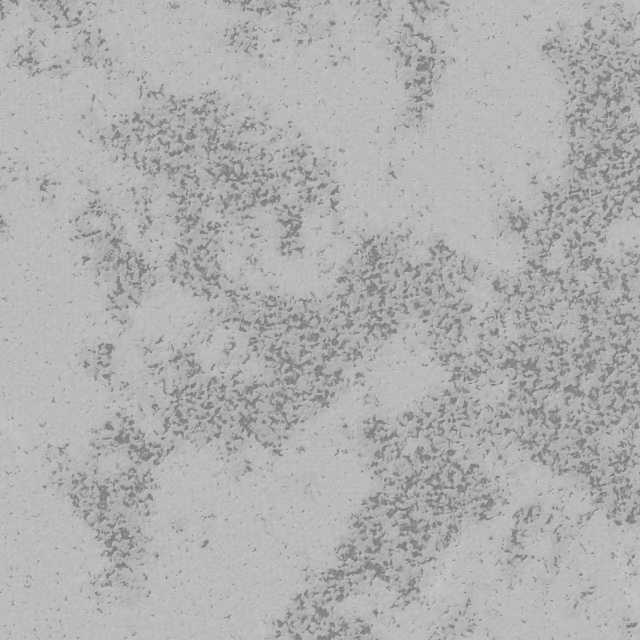
Write a WebGL 1 fragment shader that draws this texture.

```glsl
precision highp float;
// Weathered grey plaster: pale smooth skin worn into patches of fine, dark, pitted grain.
uniform vec2 u_resolution;

const vec3 PALE_SKIN = vec3(0.733);
const vec3 WORN_BASE = vec3(0.682);
const vec3 PIT_DARK = vec3(0.525);
const float PATCH_SCALE = 6.2;      // worn patches across the canvas
const float PATCH_ROUGHNESS = 0.72; // weight of each finer octave
const float GRAIN_SCALE = 165.0;    // pits across the canvas
const float DUST_SCALE = 400.0;     // finest surface speckle
const float WEAR_START = 0.42;      // patch level where wear begins
const float WEAR_FULL = 0.63;       // patch level where wear is complete
const float PIT_LEVEL_PALE = 0.70;  // grain height needed for a pit on skin
const float PIT_LEVEL_WORN = 0.41;  // the same inside worn patches
const float PIT_EDGE = 0.30;
const float RELIEF_PALE = 0.035;
const float RELIEF_WORN = 0.13;
const float DUST_AMOUNT = 0.045;
const float SCUFF_AMOUNT = 0.02;
const vec2 LIGHT_STEP = vec2(-0.0014, 0.0017);
const mat2 TURN = mat2(0.8, 0.6, -0.6, 0.8);

float hash(vec2 p) {
  return fract(sin(dot(p, vec2(127.1, 311.7))) * 43758.5453);
}

float noise(vec2 p) {
  vec2 cell = floor(p);
  vec2 f = fract(p);
  f = f * f * (3.0 - 2.0 * f);
  float low = mix(hash(cell), hash(cell + vec2(1.0, 0.0)), f.x);
  float high = mix(hash(cell + vec2(0.0, 1.0)), hash(cell + 1.0), f.x);
  return mix(low, high, f.y);
}

// Rough cloud noise, each octave turned to hide the lattice
float cloud(vec2 p) {
  float sum = 0.0;
  float total = 0.0;
  float weight = 1.0;
  for (int i = 0; i < 5; i++) {
    sum += weight * noise(p);
    total += weight;
    weight *= PATCH_ROUGHNESS;
    p = TURN * p * 2.03 + 17.3;
  }
  return sum / total;
}

// Height of the crumbly grain, in two sizes
float grain(vec2 uv) {
  vec2 p = TURN * uv * GRAIN_SCALE;
  p += 0.7 * vec2(noise(p * 0.6 + 5.0), noise(p * 0.6 + 31.0));
  return 0.6 * noise(p) + 0.4 * noise(TURN * p * 1.9 + 9.0);
}

// Sparse thin pale marks, mostly upright
float scuffs(vec2 uv) {
  float bend = 0.02 * noise(uv * 14.0);
  float ridge = abs(noise((uv + bend) * vec2(13.0, 3.5) + 40.0) - 0.5);
  float sparse = smoothstep(0.66, 0.85, noise(uv * 9.0 + 70.0));
  return (1.0 - smoothstep(0.0, 0.04, ridge)) * sparse;
}

void main() {
  vec2 uv = gl_FragCoord.xy / u_resolution.y;

  // Worn patches, slightly taller than wide
  float patchLevel = cloud(uv * PATCH_SCALE * vec2(1.1, 0.95) + 3.7);
  float wear = smoothstep(WEAR_START, WEAR_FULL, patchLevel);

  // Pits crowd together as wear deepens
  float height = grain(uv);
  float pitLevel = mix(PIT_LEVEL_PALE, PIT_LEVEL_WORN, wear);
  float pit = smoothstep(pitLevel, pitLevel + PIT_EDGE, height);

  vec3 color = mix(PALE_SKIN, WORN_BASE, wear);
  color = mix(color, PIT_DARK, pit);

  // Light from the upper left, speckle and scuffs
  float slope = grain(uv + LIGHT_STEP) - height;
  color += slope * mix(RELIEF_PALE, RELIEF_WORN, wear);
  color += DUST_AMOUNT * (noise(uv * DUST_SCALE) - 0.5);
  color += SCUFF_AMOUNT * scuffs(uv);

  gl_FragColor = vec4(color, 1.0);
}
```
